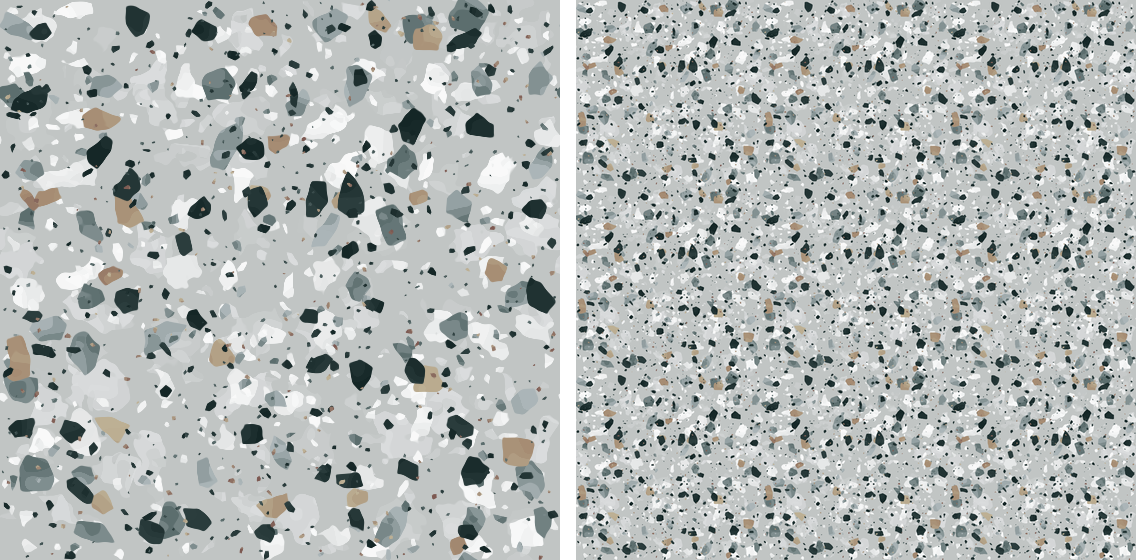
Left, the tile; right, the same tile 3 across and 3 down.
This texture is drawn by a three.js fragment shader. Its source:

```glsl
// Seamless terrazzo: angular stone chips scattered over pale grey cement.
// Each layer jitters one rounded polygon per wrapped grid cell, bends its
// outline with tiling noise and shades it in a few flat tones.

varying vec2 vUv;

const float TAU = 6.2831853;
const float EDGE = 0.0011;        // half width of the smoothed outline
const float SIDES = 6.0;          // cutting planes per chip
const float ROUNDING = 0.16;      // corner softness, relative to chip radius
const float MAX_STRETCH = 1.4;
const float REACH = 2.5;          // farthest corner, relative to chip radius
const float TONE_CONTRAST = 0.6;  // tone spread inside one chip

const vec3 CEMENT = vec3(0.757, 0.773, 0.769);
const vec3 GHOST = vec3(0.855, 0.863, 0.867);
const vec3 WHITE = vec3(0.975, 0.978, 0.978);
const vec3 OFF_WHITE = vec3(0.895, 0.902, 0.902);
const vec3 SILVER = vec3(0.67, 0.71, 0.72);
const vec3 SLATE = vec3(0.36, 0.43, 0.43);
const vec3 BEIGE = vec3(0.74, 0.69, 0.58);
const vec3 TAN = vec3(0.65, 0.55, 0.45);
const vec3 RUST = vec3(0.49, 0.35, 0.32);
const vec3 BLACK_GREEN = vec3(0.08, 0.15, 0.15);
const vec3 DEEP_GREEN = vec3(0.17, 0.24, 0.24);

float hash(vec2 p) {
  return fract(sin(dot(p, vec2(127.1, 311.7))) * 43758.5453);
}

vec2 wrapCell(vec2 cell, float period) {
  return floor(mod(cell + 0.5, period));
}

// Value noise that repeats after "period" cells across the canvas.
float noise(vec2 uv, float period, float seed) {
  vec2 p = uv * period;
  vec2 cell = floor(p);
  vec2 f = p - cell;
  f = f * f * (3.0 - 2.0 * f);
  float a = hash(wrapCell(cell, period) + seed);
  float b = hash(wrapCell(cell + vec2(1.0, 0.0), period) + seed);
  float c = hash(wrapCell(cell + vec2(0.0, 1.0), period) + seed);
  float d = hash(wrapCell(cell + vec2(1.0, 1.0), period) + seed);
  return mix(mix(a, b, f.x), mix(c, d, f.x), f.y);
}

float smoothMax(float a, float b, float k) {
  float h = max(k - abs(a - b), 0.0) / k;
  return max(a, b) + h * h * k * 0.25;
}

// Signed distance to an irregular rounded convex polygon.
float chipDistance(vec2 p, float radius, vec2 key) {
  float d = -radius;
  for (float i = 0.0; i < SIDES; i++) {
    float angle = TAU * (i + 0.7 * hash(key + i * 1.37)) / SIDES;
    float reach = radius * mix(0.65, 1.1, hash(key + i * 2.11 + 5.3));
    float plane = dot(p, vec2(cos(angle), sin(angle))) - reach;
    d = smoothMax(d, plane, ROUNDING * radius);
  }
  return d;
}

// Paints one layer of chips over the colour so far.
void scatter(inout vec3 color, vec2 uv, float cells, float density,
             vec2 radii, float rough, vec3 light, vec3 dark, float seed) {
  vec2 bend = vec2(noise(uv, 28.0, seed), noise(uv, 28.0, seed + 9.0)) - 0.5;
  bend += 0.5 * vec2(noise(uv, 64.0, seed + 3.0), noise(uv, 64.0, seed + 6.0)) - 0.25;
  float grain = noise(uv, 36.0, seed + 4.0) - 0.5;
  vec2 warped = uv + rough * bend;
  vec2 home = floor(warped * cells);

  for (float y = -1.0; y <= 1.0; y++) {
    for (float x = -1.0; x <= 1.0; x++) {
      vec2 cell = home + vec2(x, y);
      vec2 key = wrapCell(cell, cells) + seed * 17.3;
      if (hash(key) > density) continue;
      vec2 jitter = vec2(hash(key + 0.31), hash(key + 0.73));
      vec2 p = warped - (cell + mix(vec2(0.2), vec2(0.8), jitter)) / cells;
      float radius = mix(radii.x, radii.y, hash(key + 1.19));
      if (length(p) > REACH * radius) continue;

      // Turn and stretch the chip.
      float turn = TAU * hash(key + 2.57);
      float stretch = mix(1.0, MAX_STRETCH, hash(key + 3.41));
      p = mat2(cos(turn), sin(turn), -sin(turn), cos(turn)) * p;
      p *= vec2(1.0 / stretch, stretch);
      float d = chipDistance(p, radius, key);

      // Flat mineral tones, split across the chip.
      float vein = 0.5 * p.x / radius + 1.5 * grain;
      float tone = 0.5 * (smoothstep(-0.33, -0.28, vein) + smoothstep(0.25, 0.30, vein));
      tone = clamp(hash(key + 4.83) + TONE_CONTRAST * (tone - 0.5), 0.0, 1.0);
      color = mix(color, mix(light, dark, tone), 1.0 - smoothstep(-EDGE, EDGE, d));
    }
  }
}

void main() {
  vec3 color = CEMENT;
  // Faint stones and ragged white marble.
  scatter(color, vUv, 8.0, 0.75, vec2(0.025, 0.052), 0.030, GHOST, CEMENT, 1.0);
  scatter(color, vUv, 20.0, 0.40, vec2(0.006, 0.016), 0.020, GHOST, CEMENT, 2.0);
  scatter(color, vUv, 11.0, 0.48, vec2(0.016, 0.033), 0.026, WHITE, OFF_WHITE, 3.0);
  scatter(color, vUv, 26.0, 0.38, vec2(0.004, 0.012), 0.014, WHITE, OFF_WHITE, 4.0);
  // Grey, warm and dark chips.
  scatter(color, vUv, 9.0, 0.46, vec2(0.017, 0.036), 0.008, SILVER, SLATE, 5.0);
  scatter(color, vUv, 24.0, 0.16, vec2(0.004, 0.011), 0.006, SILVER, SLATE, 6.0);
  scatter(color, vUv, 7.0, 0.30, vec2(0.016, 0.030), 0.008, BEIGE, TAN, 7.0);
  scatter(color, vUv, 9.0, 0.09, vec2(0.012, 0.024), 0.008, TAN, RUST, 8.0);
  scatter(color, vUv, 10.0, 0.46, vec2(0.013, 0.030), 0.008, BLACK_GREEN, DEEP_GREEN, 9.0);
  scatter(color, vUv, 28.0, 0.24, vec2(0.003, 0.010), 0.005, BLACK_GREEN, DEEP_GREEN, 10.0);
  // Fine crumbs.
  scatter(color, vUv, 46.0, 0.16, vec2(0.0015, 0.004), 0.003, DEEP_GREEN, SLATE, 11.0);
  scatter(color, vUv, 38.0, 0.12, vec2(0.0015, 0.005), 0.003, BEIGE, RUST, 12.0);
  gl_FragColor = vec4(color, 1.0);
}
```
